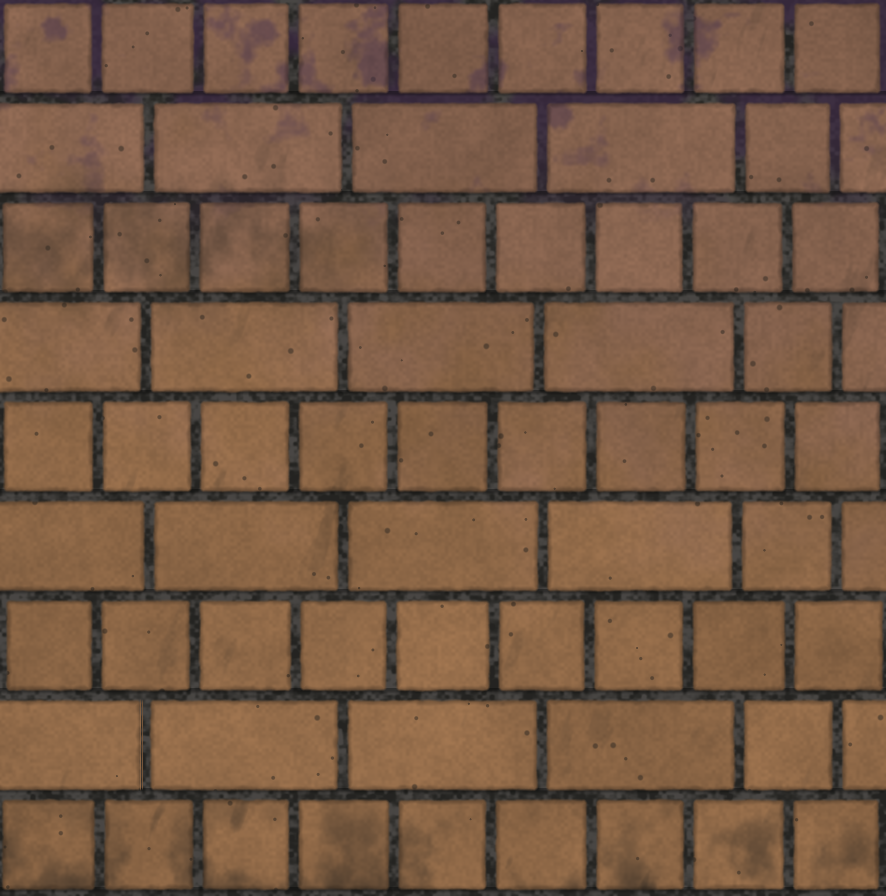
A Shadertoy shader for this texture:

```glsl
// Worn tan brick wall: nine courses, alternating nine square headers with a
// course of long stretchers and one half brick. Rounded boxes form the bricks;
// layered value noise adds grain, soot, violet staining and uneven mortar.

const float COURSES = 9.0;
const float JOINT_HALF = 0.051;   // half joint width, in course heights
const float CORNER = 0.035;

const vec3 WARM_CLAY   = vec3(0.565, 0.412, 0.280);
const vec3 ROSY_CLAY   = vec3(0.520, 0.382, 0.302);
const vec3 SOOT        = vec3(0.200, 0.170, 0.140);
const vec3 VIOLET      = vec3(0.270, 0.190, 0.300);
const vec3 MORTAR_DARK = vec3(0.140, 0.138, 0.128);
const vec3 MORTAR_GREY = vec3(0.285, 0.275, 0.265);

float hash(vec2 p) {
    return fract(sin(dot(p, vec2(127.1, 311.7))) * 43758.5453);
}

float noise(vec2 p) {
    vec2 i = floor(p), f = fract(p);
    f = f * f * (3.0 - 2.0 * f);
    return mix(mix(hash(i), hash(i + vec2(1, 0)), f.x),
               mix(hash(i + vec2(0, 1)), hash(i + vec2(1, 1)), f.x), f.y);
}

float fbm(vec2 p) {
    float sum = 0.0, amp = 0.5;
    for (int i = 0; i < 4; i++) {
        sum += amp * noise(p);
        p = p * 2.03 + 17.3;
        amp *= 0.5;
    }
    return sum / 0.9375;
}

float roundBox(vec2 p, vec2 halfSize, float radius) {
    vec2 d = abs(p) - halfSize + radius;
    return length(max(d, 0.0)) + min(max(d.x, d.y), 0.0) - radius;
}

// Left joint and width of the brick holding x, in header widths
vec2 brickSpan(float x, bool longCourse) {
    if (!longCourse) return vec2(floor(x), 1.0);
    float q = mod(x - 1.5, COURSES);
    float start = q < 6.0 ? 2.0 * floor(q / 2.0) : (q < 7.0 ? 6.0 : 7.0);
    float width = (q >= 6.0 && q < 7.0) ? 1.0 : 2.0;
    return vec2(x - q + start, width);
}

// Small misalignment of a vertical joint, equal for both of its bricks
float jointShift(float joint, float course) {
    return 0.05 * (hash(vec2(mod(joint, COURSES), course + 3.0)) - 0.5);
}

// Sparse round pits: one candidate per cell
float pits(vec2 p, float density) {
    vec2 cell = floor(p);
    vec2 centre = 0.3 + 0.4 * vec2(hash(cell + 5.1), hash(cell + 9.7));
    float radius = mix(0.10, 0.28, hash(cell + 2.3));
    float dist = length(fract(p) - centre);
    return step(hash(cell), density) * (1.0 - smoothstep(radius * 0.4, radius, dist));
}

vec3 clayColour(vec2 uv, vec2 p, vec2 id, float dist, float violet) {
    float cloud = fbm(p * 1.7 + 4.0);
    float rosy = smoothstep(0.38, 0.80, uv.y + 0.22 * (uv.x - 0.5) + 0.4 * (cloud - 0.5));
    vec3 col = mix(WARM_CLAY, ROSY_CLAY, rosy);
    col *= 1.0 + 0.09 * (hash(id) - 0.5) + 0.16 * (cloud - 0.5);
    col *= 1.0 + 0.09 * (noise(p * 28.0) - 0.5) + 0.07 * (fbm(p * 9.0) - 0.5);

    // Soot gathers on the lowest course and on one upper left patch
    float lowest = 1.0 - smoothstep(0.02, 0.14, uv.y);
    float patchy = 1.0 - smoothstep(0.08, 0.30, length((uv - vec2(0.16, 0.73)) * vec2(0.8, 2.6)));
    float grime = smoothstep(0.35, 0.75, fbm(p * vec2(2.6, 2.0) + 31.0));
    col = mix(col, SOOT, grime * (0.06 + 0.50 * lowest + 0.32 * patchy));

    // Slanted smears, pits, violet marks and darkened rims
    float smear = smoothstep(0.70, 0.82, fbm(vec2(p.x * 3.2 - p.y, p.y * 1.2) + 57.0));
    col = mix(col, SOOT, smear * (0.15 + 0.4 * lowest));
    col = mix(col, SOOT, 0.55 * pits(p * 7.0, 0.045));
    col = mix(col, VIOLET, 0.45 * violet * smoothstep(0.62, 0.78, fbm(p * 2.3 + 71.0)));
    float rim = smoothstep(-0.055, 0.0, dist + 0.025 * (noise(p * 11.0) - 0.5));
    return col * (1.0 - 0.24 * rim);
}

vec3 mortarColour(vec2 p, float below, float violet) {
    float rough = 0.6 * fbm(p * vec2(5.0, 7.0) + 13.0) + 0.4 * noise(p * 24.0);
    vec3 col = mix(MORTAR_DARK, MORTAR_GREY, smoothstep(0.28, 0.72, rough));
    col = mix(col, VIOLET * 0.85, 0.8 * violet * smoothstep(0.42, 0.62, fbm(p * 1.4 + 43.0)));
    return col * (1.0 - 0.35 * below);
}

void mainImage(out vec4 fragColor, in vec2 fragCoord) {
    vec2 uv = fragCoord / iResolution.xy;
    vec2 p = uv * COURSES;
    float pixel = COURSES / iResolution.y;

    // Locate the brick and its two slightly displaced joints
    float course = floor(p.y);
    vec2 span = brickSpan(p.x, mod(course, 2.0) > 0.5);
    float left = span.x + jointShift(span.x, course);
    float right = span.x + span.y + jointShift(span.x + span.y, course);
    vec2 id = vec2(mod(span.x, COURSES), course);

    // Rounded brick with a rough outline
    vec2 local = vec2(p.x - 0.5 * (left + right), p.y - course - 0.515);
    vec2 halfSize = vec2(0.5 * (right - left), 0.5) - JOINT_HALF;
    float dist = roundBox(local, halfSize, CORNER) + 0.022 * (fbm(p * 8.0) - 0.5);
    float soft = 0.011 + 0.6 * pixel;
    float brick = 1.0 - smoothstep(-soft, soft, dist);

    // Joints are darkest directly under each brick
    float below = step(local.y, 0.0) * (1.0 - smoothstep(0.0, 0.045, -local.y - halfSize.y))
                * step(halfSize.y - 0.02, -local.y);
    float violet = smoothstep(0.68, 0.90, uv.y);
    vec3 col = mix(mortarColour(p, below, violet), clayColour(uv, p, id, dist, violet), brick);
    fragColor = vec4(col, 1.0);
}
```
